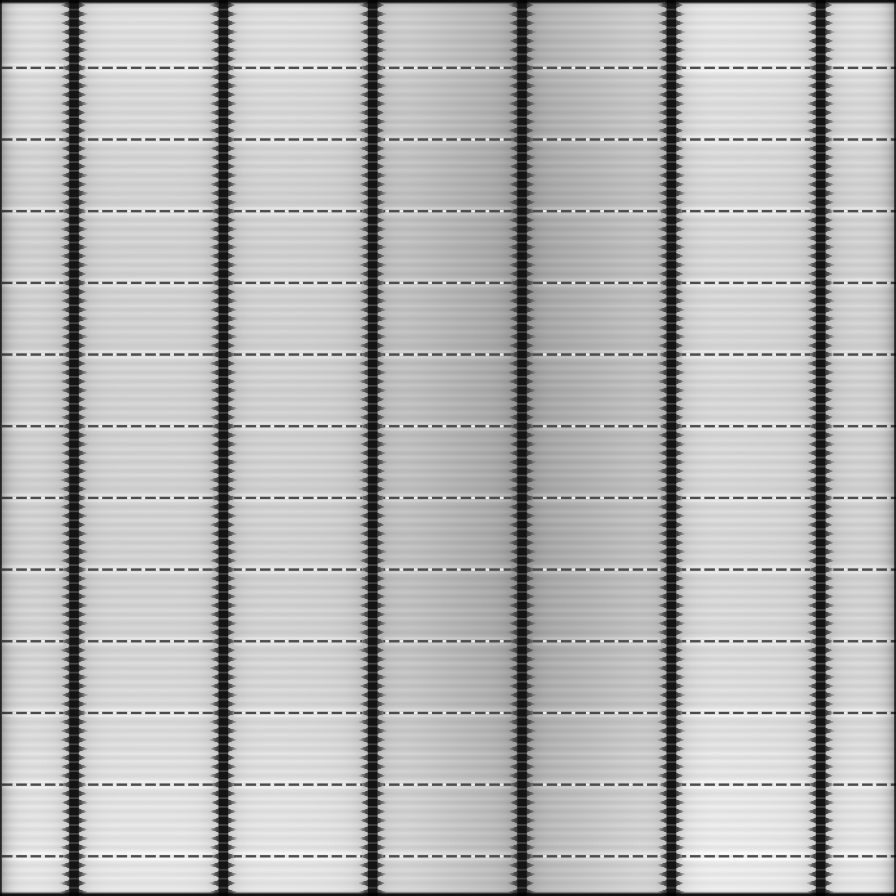
This texture is drawn by a Shadertoy shader. Its source:

```glsl
// Brushed metal sheet: fine horizontal ribs, six dark toothed posts and
// dashed seams every eight ribs. Layered sines give the ribs and their wear;
// broad smooth gradients give the sheen, and a dark rim closes the edges.

const float POSTS = 6.0;             // posts across the canvas
const float POST_SHIFT = -0.0007;    // offset of the posts from panel centres
const float POST_HALF = 0.0052;      // half width of the solid post
const float TOOTH_LENGTH = 0.0125;   // longest tooth beyond the post
const float RIBS = 100.0;            // ribs from bottom to top
const float RIB_DEPTH = 0.045;
const float RIBS_PER_SEAM = 8.0;
const float SEAM_START = 0.0443;     // height of the lowest seam
const float SEAM_HALF = 0.0013;
const float SEAM_GAP = 0.012;        // clear space beside each post
const float DASHES = 62.5;           // dashes across the canvas
const float DASH_FILL = 0.74;
const float POST_TONE = 0.08;
const float RUNG_TONE = 0.29;
const float TOOTH_TONE = 0.26;
const float DASH_TONE = 0.30;
const float GLINT_TONE = 0.93;
const float TAU = 6.2831853;

// Antialiased coverage of the region where d is negative.
float cover(float d, float pixel) {
    return 1.0 - smoothstep(-0.6 * pixel, 0.6 * pixel, d);
}

// Smooth bell of the given width, one at its centre.
float bell(float x, float width) {
    return exp(-x * x / (width * width));
}

// Slow irregular wave in -1..1, used for wear from rib to rib.
float wear(float t) {
    return 0.5 * sin(t * 2.39) + 0.3 * sin(t * 5.13 + 1.7) + 0.2 * sin(t * 0.73);
}

// Broad reflection: a shadow right of centre, lighter top and bottom.
float sheen(vec2 uv) {
    float tone = 0.82 - 0.16 * bell(uv.x - 0.585, 0.14);
    tone += 0.045 * smoothstep(0.742, 0.765, uv.x) * bell(uv.x - 0.75, 0.10);
    tone += 0.08 * smoothstep(0.35, 0.0, uv.y);
    tone += 0.05 * smoothstep(0.75, 1.0, uv.y);
    return tone;
}

void mainImage(out vec4 fragColor, in vec2 fragCoord) {
    vec2 uv = fragCoord / iResolution.xy;
    float pixel = 1.0 / min(iResolution.x, iResolution.y);

    // Signed distance to the nearest post, in canvas units
    float side = (fract((uv.x - POST_SHIFT) * POSTS) - 0.5) / POSTS;
    float postDist = abs(side);

    // Rib phase is zero on the seams; grooves lie at whole numbers
    float rib = (uv.y - SEAM_START) * RIBS;
    float ribId = floor(rib + 0.5);
    float groove = 0.5 + 0.5 * cos(TAU * rib);
    float ribWear = wear(ribId);

    // Panel with ribs and soft shade beside the posts
    float tone = sheen(uv);
    tone += RIB_DEPTH * (0.5 - groove) * (1.0 + 0.4 * ribWear);
    tone += 0.01 * ribWear;
    tone -= 0.13 * exp(-max(postDist - POST_HALF, 0.0) / 0.010);

    // Dashed seam with bright glints between the dashes
    float seamDist = abs(fract(rib / RIBS_PER_SEAM + 0.5) - 0.5) * RIBS_PER_SEAM / RIBS;
    float dashDist = (abs(fract(uv.x * DASHES) - 0.5) - 0.5 * DASH_FILL) / DASHES;
    float seamTone = mix(GLINT_TONE, DASH_TONE, cover(dashDist, pixel));
    float seam = cover(seamDist - SEAM_HALF, pixel) * cover(SEAM_GAP - postDist, pixel);
    tone += 0.07 * bell(seamDist - 0.003, 0.0015) * cover(SEAM_GAP - postDist, pixel);
    tone = mix(tone, seamTone, seam);

    // Pointed teeth along the grooves, uneven in length
    float toothWear = 0.78 + 0.22 * wear(ribId * 1.31 + sign(side));
    float reach = POST_HALF + TOOTH_LENGTH * toothWear * groove * groove;
    float tooth = cover(postDist - reach, 2.0 * pixel);
    float toothFade = 1.0 - smoothstep(POST_HALF, POST_HALF + TOOTH_LENGTH, postDist);
    tone = mix(tone, TOOTH_TONE, tooth * toothFade);

    // Solid post crossed by pale rungs between the teeth
    float rungDist = abs(fract(rib) - 0.5) / RIBS;
    float rung = cover(rungDist - 0.0010, pixel) * (0.8 + 0.2 * ribWear);
    float postTone = mix(POST_TONE, RUNG_TONE, rung);
    tone = mix(tone, postTone, cover(postDist - POST_HALF, pixel));

    // Dark rim: soft at the sides, crisp at top and bottom
    float sideEdge = min(uv.x, 1.0 - uv.x);
    float flatEdge = min(uv.y, 1.0 - uv.y);
    tone *= 1.0 - 0.35 * exp(-sideEdge / 0.008);
    tone *= 1.0 - 0.75 * cover(sideEdge - 0.002, pixel);
    tone *= 1.0 - 0.92 * smoothstep(0.0055, 0.0015, flatEdge);

    fragColor = vec4(vec3(clamp(tone, 0.0, 1.0)), 1.0);
}
```
